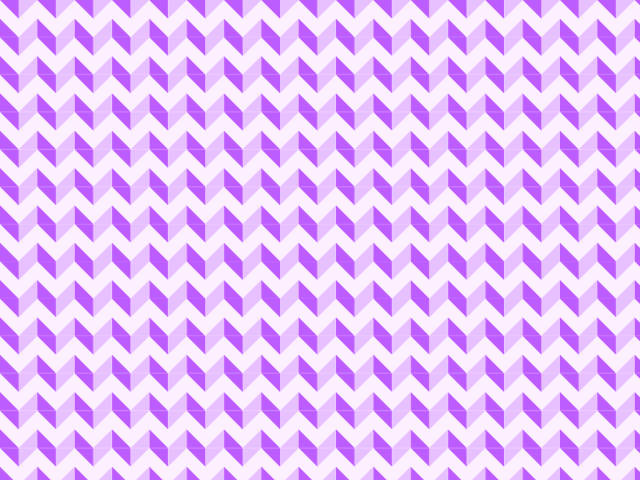
A WebGL 1 fragment shader for this pattern:

```glsl
precision highp float;

// Rows of folded zigzag ribbon on a pale ground, each fold a dark and a light
// parallelogram. A triangle wave bends the rows, and distances to the ribbon
// and fold edges give smooth coverage. Hairline seams mark the tile joints.

uniform vec2 u_resolution;

const float TILE = 28.0 / 360.0;      // tile side, as a share of canvas height
const float SEAM_LINES = 384.0;       // seam widths per canvas height
const float SEAM_STRENGTH = 1.0;
const vec3 GROUND = vec3(0.99, 0.94, 1.00);
const vec3 LIGHT_FACE = vec3(0.91, 0.75, 1.00);
const vec3 DARK_FACE = vec3(0.74, 0.36, 1.00);

// Signed distance to a stripe of half a period centred at 'middle'; inside > 0.
float halfStripe(float t, float middle) {
  return 0.25 - abs(fract(t - middle + 0.5) - 0.5);
}

float coverage(float dist, float pixel) {
  return clamp(dist / pixel + 0.5, 0.0, 1.0);
}

// Ground showing through a joint: strongest where the joint splits a grid line
// evenly, absent where it falls on the grid.
float seam(float pos, float spacing, float pixel) {
  float joint = floor(pos / spacing + 0.5) * spacing * SEAM_LINES;
  float split = fract(joint);
  float centre = (floor(joint) + 0.5) / SEAM_LINES;
  float line = coverage(0.5 / SEAM_LINES - abs(pos - centre), pixel);
  return SEAM_STRENGTH * split * (1.0 - split) * line;
}

void main() {
  // Canvas units, measured from the top left corner.
  float pixel = 1.0 / u_resolution.y;
  vec2 pos = vec2(gl_FragCoord.x, u_resolution.y - gl_FragCoord.y) * pixel;
  vec2 tile = pos / TILE;

  // Ribbon: half-period stripes bent by a triangle wave.
  float zigzag = 0.5 - abs(fract(tile.x) - 0.5);
  float ribbonDist = halfStripe(tile.y - zigzag, 0.75) * TILE * sqrt(0.5);
  float ribbon = coverage(ribbonDist, pixel);

  // Faces: the left half of each tile is in shade.
  float shade = coverage(halfStripe(tile.x, 0.25) * TILE, pixel);
  vec3 face = mix(LIGHT_FACE, DARK_FACE, shade);

  // Seams between tiles and along the folds.
  face = mix(face, GROUND, seam(pos.y, TILE, pixel));
  face = mix(face, GROUND, seam(pos.x, 0.5 * TILE, pixel));

  gl_FragColor = vec4(mix(GROUND, face, ribbon), 1.0);
}
```
